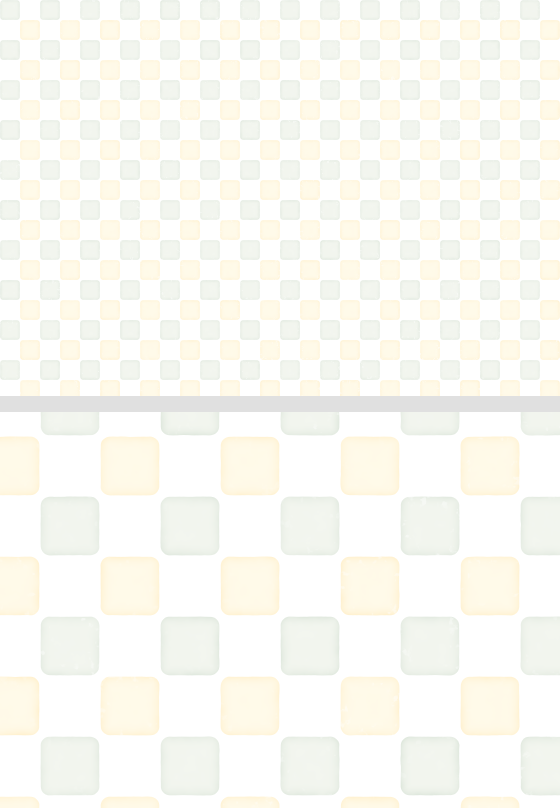
Top: the whole. Bottom: its middle third, enlarged.
Give the GLSL for this pattern, as a WebGL 2 fragment shader.

```glsl
#version 300 es
precision highp float;
// Pale sage and cream rounded tiles in a checkerboard, with soft watercolour rims.

uniform vec2 u_resolution;
out vec4 fragColor;

const float COLUMNS = 28.0;       // cells across; two cells make one repeat
const float HALF_SIZE = 0.488;    // tile half width, in cells
const float CORNER = 0.15;        // corner radius, in cells
const float RIM_WIDTH = 0.035;    // dark pigment line at the edge
const float BLEED_WIDTH = 0.11;   // softer wash inside the rim
const float EDGE_WOBBLE = 0.012;  // unevenness of the outline
const float WEAR = 0.45;          // strength of the pale rubbed spots

const vec3 PAPER = vec3(1.0);
const vec3 SAGE = vec3(0.950, 0.962, 0.935);
const vec3 SAGE_RIM = vec3(0.880, 0.912, 0.872);
const vec3 CREAM = vec3(1.0, 0.979, 0.912);
const vec3 CREAM_RIM = vec3(1.0, 0.945, 0.815);

// Integer hash of a lattice point, 0 to 1
float hash(vec2 p) {
    uvec2 q = uvec2(ivec2(floor(p)));
    uint h = q.x * 1597334677u ^ q.y * 3812015801u;
    h = (h ^ (h >> 16)) * 2246822519u;
    h = (h ^ (h >> 13)) * 3266489917u;
    return float((h ^ (h >> 16)) >> 8) / 16777216.0;
}

float valueNoise(vec2 p) {
    vec2 i = floor(p);
    vec2 f = fract(p);
    f = f * f * (3.0 - 2.0 * f);
    vec2 e = vec2(1.0, 0.0);
    return mix(mix(hash(i), hash(i + e.xy), f.x),
               mix(hash(i + e.yx), hash(i + e.xx), f.x), f.y);
}

float fbm(vec2 p) {
    float sum = 0.0;
    float amplitude = 0.5;
    for (int i = 0; i < 3; i++) {
        sum += amplitude * valueNoise(p);
        p = p * 2.03 + 17.3;
        amplitude *= 0.5;
    }
    return sum / 0.875;
}

float roundedBox(vec2 p, float halfSize, float radius) {
    vec2 d = abs(p) - halfSize + radius;
    return length(max(d, 0.0)) + min(max(d.x, d.y), 0.0) - radius;
}

void main() {
    // Cells are square and counted from the top left corner
    float cellsPerPixel = COLUMNS / u_resolution.x;
    vec2 p = vec2(gl_FragCoord.x, u_resolution.y - gl_FragCoord.y) * cellsPerPixel;
    vec2 cell = floor(p);
    vec2 local = fract(p) - 0.5;
    vec2 parity = mod(cell, 2.0);

    // Tiles fill cells of equal parity: sage on even rows, cream on odd rows
    float filled = 1.0 - abs(parity.x - parity.y);
    vec3 body = mix(SAGE, CREAM, parity.y);
    vec3 rimColor = mix(SAGE_RIM, CREAM_RIM, parity.y);

    // Each tile gets its own patch of noise
    vec2 grain = local + cell * 3.7 + 40.0;
    float d = roundedBox(local, HALF_SIZE, CORNER);
    d += EDGE_WOBBLE * (fbm(grain * 7.0) - 0.5);
    float depth = max(-d, 0.0);

    // Pigment gathers at the edge and fades towards the middle
    float patchy = mix(0.45, 1.2, fbm(grain * 4.0 + 91.0));
    float tileStrength = mix(0.8, 1.15, hash(cell + 211.0));
    float rim = 0.55 * exp(-depth / RIM_WIDTH);
    float bleed = 0.45 * exp(-pow(depth / BLEED_WIDTH, 2.0));
    float pigment = (rim + bleed) * patchy * tileStrength;
    pigment += 0.09 * (fbm(grain * 5.0 + 53.0) - 0.5);
    vec3 tile = mix(body, rimColor, pigment);

    // Small rubbed spots near the rim, stronger on some tiles
    float spots = smoothstep(0.66, 0.82, fbm(grain * 9.0 + 137.0));
    float nearRim = 1.0 - smoothstep(0.08, 0.25, depth);
    float worn = WEAR * spots * nearRim * hash(cell + 307.0);
    tile = mix(tile, PAPER, worn);

    float coverage = filled * clamp(0.5 - d / cellsPerPixel, 0.0, 1.0);
    fragColor = vec4(mix(PAPER, tile, coverage), 1.0);
}
```
